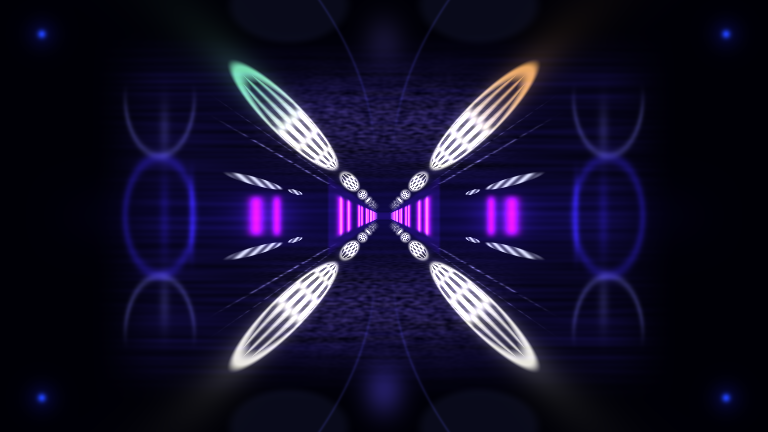
Reproduce this background procedurally as a Shadertoy shader.

```glsl
// A dark mirrored corridor: lamps recede along the diagonals, neon panels
// line the side walls, and faint arches and glows fill the outer space.
// One quadrant is folded four ways; depth is the inverse of screen offset.
#define LAMP_STEP 7.34
#define LAMP_FIRST 5.95
#define LAMP_HALF vec2(3.1, 0.29)
#define LAMP_COLOR vec3(1.0, 1.0, 0.87)
#define NEON_COLOR vec3(0.80, 0.03, 0.88)
#define VIOLET_COLOR vec3(0.24, 0.08, 0.72)
#define NAVY_COLOR vec3(0.045, 0.03, 0.16)
#define DUST_COLOR vec3(0.12, 0.10, 0.19)
#define BLACK_COLOR vec3(0.0, 0.0, 0.025)

const float PI = 3.14159;

vec2 hashDir(vec2 c) {
    float a = 6.2832 * fract(sin(dot(c, vec2(127.1, 311.7))) * 43758.5);
    return vec2(cos(a), sin(a));
}

float gradNoise(vec2 p) {
    vec2 i = floor(p), f = p - i, u = f * f * (3.0 - 2.0 * f), e = vec2(1, 0);
    float a = dot(hashDir(i), f), b = dot(hashDir(i + e), f - e);
    float c = dot(hashDir(i + e.yx), f - e.yx), d = dot(hashDir(i + 1.0), f - 1.0);
    return mix(mix(a, b, u.x), mix(c, d, u.x), u.y);
}

float bump(float x, float w) { return exp(-x * x / (w * w)); }

float ellipse(vec2 p, vec2 r) { return length(p / r); }

// Soft outline of an ellipse, width in canvas units
float ring(vec2 p, vec2 r, float w) { return bump((ellipse(p, r) - 1.0) * r.x, w); }

// Dim hall: navy box, horizontal band, dusty floor and ceiling
vec3 hall(vec2 p, vec2 q) {
    float box = smoothstep(0.68, 0.50, q.x) * smoothstep(0.44, 0.28, q.y);
    float streak = gradNoise(vec2(p.x * 3.0, p.y * 90.0));
    vec3 col = BLACK_COLOR + NAVY_COLOR * box * (0.75 + 0.7 * streak);
    col += vec3(0.02, 0.01, 0.12) * bump(q.y, 0.07) * smoothstep(0.85, 0.3, q.x);
    float depth = 1.0 / max(q.y, 0.02);
    float grain = gradNoise(vec2(q.x * depth * 9.0, depth * 5.0))
                + gradNoise(p * vec2(70.0, 160.0));
    float dust = bump(q.y - 0.21, 0.09) * smoothstep(0.36, 0.12, q.x);
    col += DUST_COLOR * dust * (0.7 + 0.9 * grain);
    // Rails running to the vanishing point
    float slope = q.y / max(q.x, 0.01);
    float along = smoothstep(0.10, 0.16, q.x) * smoothstep(0.42, 0.25, q.x);
    float rails = bump((slope - 0.58) * q.x, 0.0025) + 0.5 * bump((slope - 0.70) * q.x, 0.002);
    return col + vec3(0.30, 0.29, 0.42) * rails * along * (0.7 + grain);
}

// Arches at the sides, round glows above and below, corner stars
vec3 outskirts(vec2 p, vec2 q) {
    vec2 a = q - vec2(0.519, 0.0), b = q - vec2(0.519, 0.275);
    vec3 col = vec3(0.06, 0.04, 0.26) * ring(a, vec2(0.08, 0.135), 0.009);
    float rim = ring(b, vec2(0.08, 0.135), 0.006) * smoothstep(0.04, -0.06, b.y);
    rim += 0.7 * bump(q.x - 0.508, 0.012) * bump(q.y - 0.20, 0.06);
    col += vec3(0.12, 0.12, 0.22) * rim;
    float post = bump(q.x - 0.445, 0.008) + 0.5 * bump(q.x - 0.508, 0.012);
    col += vec3(0.08, 0.05, 0.34) * post * smoothstep(0.14, 0.02, q.y);
    float orb = ellipse(q - vec2(0.0, 0.405), vec2(0.045, 0.055));
    float lower = step(p.y, 0.0);
    col += mix(vec3(0.07, 0.06, 0.14), vec3(0.12, 0.10, 0.32), lower) * exp(-orb * orb * 0.9);
    float shell = smoothstep(1.1, 0.85, ellipse(q - vec2(0.22, 0.49), vec2(0.14, 0.09)));
    col += vec3(0.035, 0.04, 0.075) * shell;
    float sweep = bump(q.x - 0.02 - 0.9 * pow(max(q.y - 0.12, 0.0), 2.0), 0.004);
    col += vec3(0.05, 0.05, 0.13) * sweep * smoothstep(0.12, 0.3, q.y);
    float star = length(q - vec2(0.792, 0.421));
    return col + vec3(0.10, 0.22, 0.75) * bump(star, 0.010) + vec3(0.02, 0.02, 0.16) * bump(star, 0.035);
}

// Neon bars on the far walls, and the broad panels beside them
vec3 neon(vec2 q, float px) {
    float z = 1.0 / max(q.x, 0.012), blur = z * z * px;
    float wall = smoothstep(7.5, 8.0, z) * smoothstep(0.75, 0.60, q.y * z);
    float w = abs(mod(z - 7.5, LAMP_STEP) - 0.5 * LAMP_STEP);
    float lit = smoothstep(0.50, 0.36, q.y * z) * wall * smoothstep(75.0, 30.0, z);
    vec3 col = VIOLET_COLOR * wall * 0.25;
    col += lit * (NEON_COLOR * bump(w - 1.1, 0.65 + blur) + 0.5 * bump(w - 1.1, 0.2 + blur * 0.5));
    float tall = smoothstep(0.056, 0.032, q.y);
    float bars = bump(q.x - 0.296, 0.017) + 0.95 * bump(q.x - 0.248, 0.011);
    col += NEON_COLOR * tall * bars;
    return col + VIOLET_COLOR * 0.5 * bump(q.x - 0.272, 0.06) * bump(q.y, 0.05);
}

// Lamps on the diagonals, repeated in depth
vec3 lamps(vec2 p, vec2 q, float px) {
    float m = 0.5 * (q.x + q.y), z = 1.0 / max(m, 0.008);
    float k = max(floor((z - LAMP_FIRST) / LAMP_STEP + 0.5), 0.0);
    vec2 s = vec2(z - LAMP_FIRST - k * LAMP_STEP, (q.x - q.y) * z) / LAMP_HALF;
    float e = length(s), blur = z * z * px / LAMP_HALF.x + z * px / LAMP_HALF.y;
    float mask = smoothstep(blur, -blur, e - 1.0) * smoothstep(70.0, 30.0, z);
    float v = s.y / sqrt(max(1.0 - s.x * s.x, 0.04));
    float lines = pow(0.5 + 0.5 * cos(v * PI * 4.0), 2.0);
    float cells = 0.5 + 0.5 * cos(v * PI * 4.0) * sin(s.x * 8.0 + 0.6);
    cells = smoothstep(0.25, 0.65, cells + 0.2 * lines);
    float fill = mix(0.15 + 0.65 * lines, 0.35 + 0.65 * cells, smoothstep(-0.75, -0.4, s.x));
    fill = max(fill, 0.9 * smoothstep(0.82, 0.96, e));
    vec3 tint = p.x < 0.0 ? vec3(0.50, 0.95, 0.78) : vec3(1.0, 0.72, 0.38);
    tint = mix(vec3(1), tint, smoothstep(0.19, 0.33, m) * step(0.0, p.y));
    float halo = 0.16 * exp(-max(e - 1.0, 0.0) * 6.0) * smoothstep(0.03, 0.1, m);
    return LAMP_COLOR * tint * (mask * fill + halo * (1.0 - mask));
}

// Flat wall lights, foreshortened toward the vanishing point
vec3 wallLights(vec2 q) {
    float z = 1.0 / max(q.x, 0.05), h = q.y * z - 0.27;
    float e = min(ellipse(vec2(z - 3.5, h), vec2(0.75, 0.034)),
                  ellipse(vec2(z - 4.9, h), vec2(0.40, 0.026)));
    float holes = 0.65 + 0.35 * sin(z * 17.0 + h * 90.0);
    return vec3(0.82, 0.85, 0.82) * smoothstep(1.12, 0.8, e) * holes;
}

void mainImage(out vec4 fragColor, in vec2 fragCoord) {
    float px = 1.0 / iResolution.y;
    vec2 p = (fragCoord - 0.5 * iResolution.xy) * px, q = abs(p);
    vec3 col = hall(p, q) + outskirts(p, q) + neon(q, px);
    col += wallLights(q) + lamps(p, q, px);
    fragColor = vec4(clamp(col, 0.0, 1.0), 1.0);
}
```
